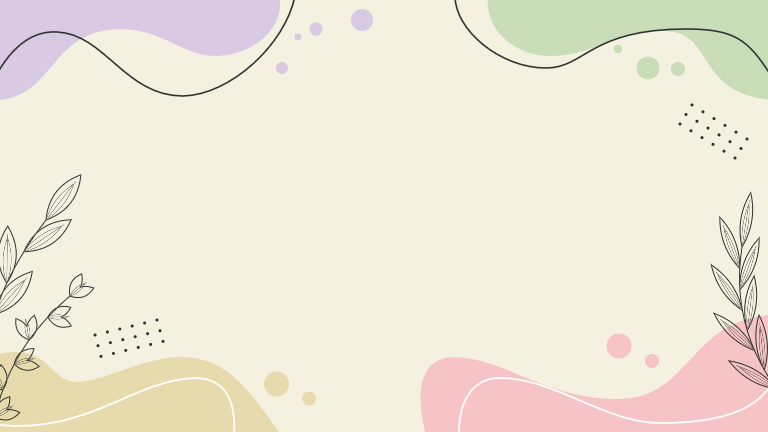
Reproduce this background procedurally as a Shadertoy shader.

```glsl
const vec3 CREAM = vec3(0.957, 0.945, 0.882);
const vec3 LILAC = vec3(0.85, 0.79, 0.89);
const vec3 SAGE = vec3(0.785, 0.865, 0.72);
const vec3 SAND = vec3(0.905, 0.855, 0.675);
const vec3 ROSE = vec3(0.965, 0.77, 0.78);
const vec3 INK = vec3(0.18, 0.20, 0.19);
const float CANVAS_HEIGHT = 4.32;

float segment(vec2 p, vec2 a, vec2 b) {
    vec2 w = p - a, e = b - a;
    return length(w - e * clamp(dot(w, e) / dot(e, e), 0.0, 1.0));
}

// Field: x = distance to the path, y = crossing sign (-1 inside)
void addEdge(vec2 p, vec2 a, vec2 b, inout vec2 field) {
    field.x = min(field.x, segment(p, a, b));
    if ((a.y > p.y) != (b.y > p.y)
        && p.x - a.x < (b.x - a.x) * (p.y - a.y) / (b.y - a.y)) field.y = -field.y;
}

vec2 cubic(vec2 a, vec2 b, vec2 c, vec2 d, float t) {
    float s = 1.0 - t;
    return s * s * s * a + 3.0 * s * t * (s * b + t * c) + t * t * t * d;
}

// Three joined cubic curves
vec2 curveField(vec2 p, vec2 k[10]) {
    vec2 field = vec2(1e3, 1.0), last = k[0];
    for (int i = 0; i < 9; i += 3)
        for (int j = 1; j <= 16; j++) {
            vec2 next = cubic(k[i], k[i + 1], k[i + 2], k[i + 3], float(j) / 16.0);
            addEdge(p, last, next, field);
            last = next;
        }
    return field;
}

// Region between a curve and a corner of the canvas
float blob(vec2 p, vec2 k[10], vec2 corner) {
    vec2 field = curveField(p, k);
    addEdge(p, k[9], corner, field);
    addEdge(p, corner, k[0], field);
    return field.x * field.y;
}

float disc(vec2 p, float x, float y, float radius) {
    return length(p - vec2(x, y)) - radius;
}

float dotGrid(vec2 p, vec2 origin, vec2 column, vec2 row) {
    mat2 basis = mat2(column, row);
    vec2 cell = clamp(round(inverse(basis) * (p - origin)), vec2(0), vec2(5, 2));
    return length(p - origin - basis * cell) - 0.015;
}

// Pointed leaf growing along +y; bulge scales its half width
float leaf(vec2 p, float len, float bulge) {
    float y = p.y / len;
    float slope = 4.0 * bulge * (1.0 - 2.0 * y) / len;
    return (abs(p.x) - 4.0 * bulge * y * (1.0 - y)) / sqrt(1.0 + slope * slope);
}

vec2 turn(vec2 p, float angle) {
    float c = cos(angle), s = sin(angle);
    return vec2(c * p.x - s * p.y, s * p.x + c * p.y);
}

// Curved stem with alternating leaves; split opens each leaf into two lobes
float sprig(vec2 p, vec2 a, vec2 b, vec2 c, int count, float gap, float side,
            float spread, float len, float bulge, float split) {
    float ink = 1e3;
    vec2 last = a;
    for (int i = 1; i <= 12; i++) {
        float t = float(i) / 12.0;
        vec2 next = mix(mix(a, b, t), mix(b, c, t), t);
        ink = min(ink, segment(p, last, next));
        last = next;
    }
    for (int i = 0; i < count; i++) {
        float t = 1.0 - gap * float(i);
        vec2 base = mix(mix(a, b, t), mix(b, c, t), t);
        vec2 along = mix(b - a, c - b, t);
        float angle = atan(along.x, along.y);
        if (i > 0) angle += spread * (i % 2 == 1 ? side : -side);
        vec2 q = turn(p - base, angle);
        vec2 l = turn(q, split), r = turn(q, -split);
        float edge = abs(min(leaf(l, len, bulge), leaf(r, len, bulge)));
        float rib = segment(q, vec2(0), vec2(0, len * 0.85));
        float vein = abs(leaf(q, len * 0.8, bulge * 0.45));
        ink = min(ink, min(edge, min(rib, vein) + 0.004));
    }
    return ink - 0.005;
}

void paint(inout vec3 color, vec3 tint, float d, float pixel) {
    color = mix(color, tint, clamp(0.5 - d / pixel, 0.0, 1.0));
}

void mainImage(out vec4 fragColor, in vec2 fragCoord) {
    float px = CANVAS_HEIGHT / iResolution.y;
    vec2 p = fragCoord * px;
    vec3 color = CREAM;

    // Corner blobs
    paint(color, LILAC, blob(p, vec2[10](vec2(0, 3.32), vec2(.55, 3.38), vec2(.5, 4), vec2(1.18, 4.03), vec2(1.65, 4.03), vec2(1.8, 3.76), vec2(2.17, 3.76), vec2(2.62, 3.78), vec2(2.86, 4.12), vec2(2.79, 4.36)), vec2(-.1, 4.42)), px);
    paint(color, SAGE, blob(p, vec2[10](vec2(4.88, 4.36), vec2(4.84, 4.02), vec2(5.15, 3.77), vec2(5.48, 3.76), vec2(5.95, 3.75), vec2(6.2, 4.05), vec2(6.68, 4.01), vec2(7.15, 3.97), vec2(6.95, 3.4), vec2(7.7, 3.32)), vec2(7.8, 4.42)), px);
    paint(color, SAND, blob(p, vec2[10](vec2(-.02, .78), vec2(.5, .89), vec2(.48, .52), vec2(.75, .5), vec2(1.05, .5), vec2(1.45, .76), vec2(1.83, .75), vec2(2.3, .74), vec2(2.52, .37), vec2(2.82, -.04)), vec2(-.1, -.1)), px);
    paint(color, ROSE, blob(p, vec2[10](vec2(4.26, -.04), vec2(4.17, .32), vec2(4.15, .72), vec2(4.52, .75), vec2(5.05, .75), vec2(5.45, .32), vec2(6.2, .33), vec2(6.9, .34), vec2(6.9, 1.12), vec2(7.7, 1.17)), vec2(7.8, -.1)), px);

    // Loose discs
    paint(color, LILAC, min(min(disc(p, 3.62, 4.12, .11), disc(p, 3.16, 4.03, .066)), min(disc(p, 2.98, 3.95, .035), disc(p, 2.82, 3.64, .06))), px);
    paint(color, SAGE, min(min(disc(p, 6.48, 3.64, .115), disc(p, 6.78, 3.63, .07)), disc(p, 6.18, 3.83, .042)), px);
    paint(color, SAND, min(disc(p, 2.765, .48, .125), disc(p, 3.09, .335, .07)), px);
    paint(color, ROSE, min(disc(p, 6.19, .86, .125), disc(p, 6.52, .71, .07)), px);

    // Flowing lines
    float dark = min(
        curveField(p, vec2[10](vec2(-.02, 3.6), vec2(.18, 3.94), vec2(.4, 4.01), vec2(.57, 4), vec2(1.05, 3.98), vec2(1.25, 3.36), vec2(1.83, 3.36), vec2(2.3, 3.37), vec2(2.85, 3.87), vec2(2.95, 4.36))).x,
        curveField(p, vec2[10](vec2(4.55, 4.36), vec2(4.55, 4.02), vec2(5, 3.64), vec2(5.46, 3.64), vec2(5.85, 3.64), vec2(5.9, 4.03), vec2(6.86, 4.03), vec2(7.35, 4.03), vec2(7.48, 3.92), vec2(7.7, 3.58))).x);
    float light = min(
        curveField(p, vec2[10](vec2(-.3, 0), vec2(-.2, .05), vec2(-.1, .06), vec2(-.02, .07), vec2(.9, -.02), vec2(1.35, .54), vec2(1.98, .54), vec2(2.28, .52), vec2(2.36, .27), vec2(2.34, -.04))).x,
        curveField(p, vec2[10](vec2(4.59, -.04), vec2(4.58, .27), vec2(4.7, .54), vec2(5, .54), vec2(5.55, .54), vec2(6.05, .09), vec2(6.6, .09), vec2(7.2, .09), vec2(7.55, .22), vec2(7.7, .46))).x);
    paint(color, INK, dark - 0.008, px);
    paint(color, vec3(1), light - 0.009, px);

    // Dot grids
    paint(color, INK, dotGrid(p, vec2(.95, .97), vec2(.124, .03), vec2(.03, -.107)), px);
    paint(color, INK, dotGrid(p, vec2(6.92, 3.27), vec2(.11, -.068), vec2(-.06, -.095)), px);

    // Leafy sprigs
    float leafy = sprig(p, vec2(-.1, 1), vec2(.02, 1.55), vec2(.46, 2.12), 4, .28, 1.0, .42, .57, .09, 0.0);
    float hearts = sprig(p, vec2(-.05, .15), vec2(.1, .85), vec2(.7, 1.36), 6, .2, 1.0, .8, .25, .05, .38);
    float slender = sprig(p, vec2(7.75, .45), vec2(7.3, 1.1), vec2(7.42, 1.85), 8, .145, -1.0, .42, .55, .055, 0.0);
    paint(color, INK, min(min(leafy, hearts), slender), px);

    fragColor = vec4(color, 1);
}
```
